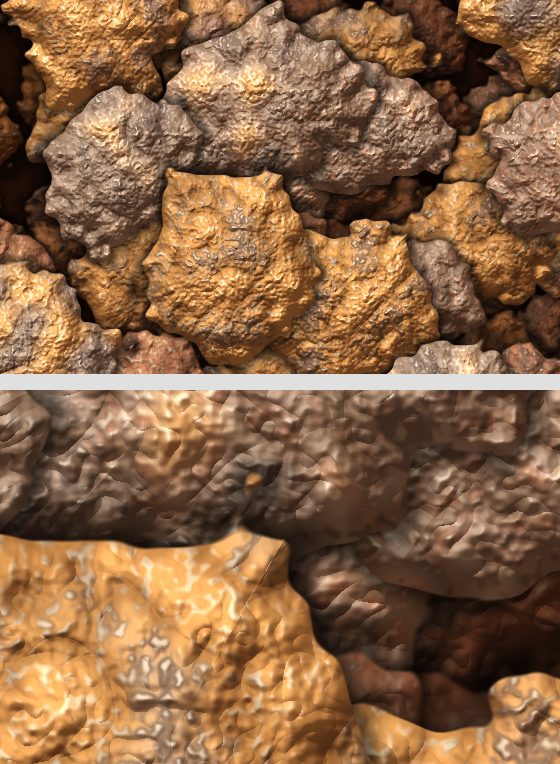
Top, the full canvas; bottom, a detail of the centre.
Give the GLSL for this texture, as a Shadertoy shader.

```glsl
// A heap of rough resin lumps: dusty amber, russet and grey-brown.
// Scattered lumps are tested from the top layer down until one hides the rest;
// slopes come from gradient noise that returns its own derivative.

const int   LAYERS = 3;
const float TOP_SPACING = 0.41;      // cell size of the top layer
const float DEEP_SPACING = 0.23;     // cell size of the lowest layer
const float JITTER = 0.62;
const float FACET_SECTOR = 1.256637; // angle of one side of a five-sided lump
const float FACETING = 0.60;
const float DOME_HEIGHT = 0.70;
const float CRUST_HEIGHT = 0.030;
const float CRUST_SCALE = 9.0;
const float GRAIN_HEIGHT = 0.0032;
const float GRAIN_SCALE = 100.0;
const float SHADOW_REACH = 0.045;
const vec3  LIGHT = vec3(-0.25, 0.60, 0.76);

const vec3 GAP       = vec3(0.12, 0.05, 0.02);
const vec3 DEEP_TINT = vec3(0.62, 0.53, 0.46);
const vec3 TOP_TINT  = vec3(1.10);
const vec3 GREY   = vec3(0.67, 0.55, 0.46);
const vec3 AMBER  = vec3(0.82, 0.57, 0.31);
const vec3 RUSSET = vec3(0.72, 0.48, 0.35);
const vec3 DUST   = vec3(0.90, 0.81, 0.69);
const vec3 SOOT   = vec3(0.34, 0.27, 0.23);

vec2 hash2(vec2 p) {
    vec3 q = fract(p.xyx * vec3(0.1031, 0.1030, 0.0973));
    q += dot(q, q.yzx + 33.33);
    return fract((q.xx + q.yz) * q.zy);
}

// Gradient noise: value in x, its derivative in yz.
vec3 gradientNoise(vec2 p) {
    vec2 i = floor(p), f = p - i, e = vec2(1.0, 0.0);
    vec2 u = f * f * f * (f * (f * 6.0 - 15.0) + 10.0);
    vec2 du = 30.0 * f * f * (f * (f - 2.0) + 1.0);
    vec2 ga = hash2(i) * 2.0 - 1.0;
    vec2 gb = hash2(i + e) * 2.0 - 1.0;
    vec2 gc = hash2(i + e.yx) * 2.0 - 1.0;
    vec2 gd = hash2(i + 1.0) * 2.0 - 1.0;
    float va = dot(ga, f), vb = dot(gb, f - e);
    float vc = dot(gc, f - e.yx), vd = dot(gd, f - 1.0);
    float twist = va - vb - vc + vd;
    float value = va + u.x * (vb - va) + u.y * (vc - va) + u.x * u.y * twist;
    vec2 slope = ga + u.x * (gb - ga) + u.y * (gc - ga)
               + u.x * u.y * (ga - gb - gc + gd)
               + du * (u.yx * twist + vec2(vb, vc) - va);
    return 1.5 * vec3(value, slope);
}

// Radial measure of a unit lump, 0 in the middle and 1 on the outline,
// followed by its gradient.
vec3 outline(vec2 q, vec2 seed) {
    float turn = seed.x * 5.0, stretch = 1.0 + 0.2 * fract(seed.y);
    float c = cos(turn), s = sin(turn);
    mat2 pose = mat2(c / stretch, -s * stretch, s / stretch, c * stretch);
    vec2 r = pose * q;
    float size = length(r) + 1e-4;
    float side = (floor(atan(r.y, r.x + 1e-5) / FACET_SECTOR) + 0.5) * FACET_SECTOR;
    vec2 facet = vec2(cos(side), sin(side)) / 0.88;
    float d = mix(size, dot(r, facet), FACETING);
    vec2 slope = mix(r / size, facet, FACETING) * pose;
    vec3 bend = gradientNoise(q * 1.8 + seed);
    vec3 knob = gradientNoise(q * 5.0 + seed);
    return vec3(d, slope) + 0.23 * bend * vec3(1.0, 1.8, 1.8)
                          + 0.12 * knob * vec3(1.0, 5.0, 5.0);
}

vec3 shadeLump(vec2 p, vec3 shape, vec2 seed, float focus) {
    // Knobbly crust: rounded bumps parted by sharp creases.
    vec3 crust = vec3(0.0);
    float height = CRUST_HEIGHT, scale = CRUST_SCALE;
    float patches = 0.0, mottle = 0.0;
    for (int k = 0; k < 3; k++) {
        vec3 bump = gradientNoise(p * scale + seed);
        crust += height * sign(bump.x) * bump * vec3(1.0, scale, scale);
        patches = k == 0 ? bump.x : patches;
        mottle = bump.x;
        height *= 0.5;
        scale *= 2.2;
    }
    vec3 grain = gradientNoise(p * GRAIN_SCALE + seed) * focus;

    // Light on the dome, crust and grain together.
    float d = clamp(shape.x, 0.0, 1.0);
    vec2 slope = crust.yz + GRAIN_HEIGHT * GRAIN_SCALE * grain.yz
               - DOME_HEIGHT * d / sqrt(1.06 - d * d) * shape.yz;
    float diffuse = max(dot(normalize(vec3(-slope, 1.0)), normalize(LIGHT)), 0.0);
    float cavity = smoothstep(0.001, 0.015, crust.x);

    // Body colour, sooty patches, then pale dust on the raised parts.
    vec2 kind = hash2(seed + 9.4);
    vec3 body = mix(GREY, RUSSET, smoothstep(0.2, 0.7, kind.x + 0.4 * mottle));
    body = mix(body, AMBER, smoothstep(0.35, 0.9, kind.y + 0.6 * patches));
    float soot = smoothstep(0.10, 0.55, 0.7 * mottle + 0.5 * grain.x - patches);
    body = mix(body, SOOT, 0.60 * soot);
    float dust = smoothstep(0.0, 0.55, grain.x + 0.5 * mottle + 0.3 * patches);
    body = mix(body, DUST, 0.65 * dust * smoothstep(0.3, 0.9, diffuse));

    float shade = (0.40 + 0.80 * diffuse) * mix(0.74, 1.04, cavity);
    return body * pow(vec3(shade), vec3(0.88, 1.06, 1.22));
}

void mainImage(out vec4 fragColor, in vec2 fragCoord) {
    vec2 p = fragCoord / iResolution.y;
    vec3 color = vec3(0.0);
    float unseen = 1.0, light = 1.0;
    for (int layer = 0; layer < LAYERS && unseen > 0.01; layer++) {
        float level = float(layer) / float(LAYERS - 1);
        float spacing = mix(TOP_SPACING, DEEP_SPACING, level);
        float presence = mix(0.64, 1.0, level);
        float focus = mix(1.0, 0.4, level);
        float softness = mix(0.0025, 0.007, level);
        vec3 tint = mix(TOP_TINT, DEEP_TINT, level * level);
        vec2 shift = float(layer) * vec2(5.37, 3.71);
        vec2 home = floor(p / spacing + shift);

        // Rows run upwards: lower lumps lie over those behind them.
        for (int k = 0; k < 9 && unseen > 0.01; k++) {
            vec2 cell = home + vec2(k % 3 - 1, k / 3 - 1);
            vec2 key = cell + float(layer) * 17.0;
            vec2 trait = hash2(key + 41.3);
            vec2 centre = (cell + 0.5 + JITTER * (hash2(key) - 0.5) - shift) * spacing;
            float radius = spacing * mix(0.46, 0.64, trait.y);
            vec2 q = (p - centre) / radius;
            if (trait.x > presence || length(q) > 1.45) continue;
            vec2 seed = 40.0 * hash2(key + 7.7);
            vec3 shape = outline(q, seed);
            float outside = (shape.x - 1.0) * radius;
            if (outside < softness) {
                float cover = 1.0 - smoothstep(-softness, softness, outside);
                color += unseen * cover * light * tint * shadeLump(p, shape, seed, focus);
                unseen *= 1.0 - cover;
            }
            light *= mix(0.32, 1.0, smoothstep(-0.01, SHADOW_REACH, outside));
        }
    }
    color += unseen * light * GAP;
    fragColor = vec4(clamp(color, 0.0, 1.0), 1.0);
}
```
